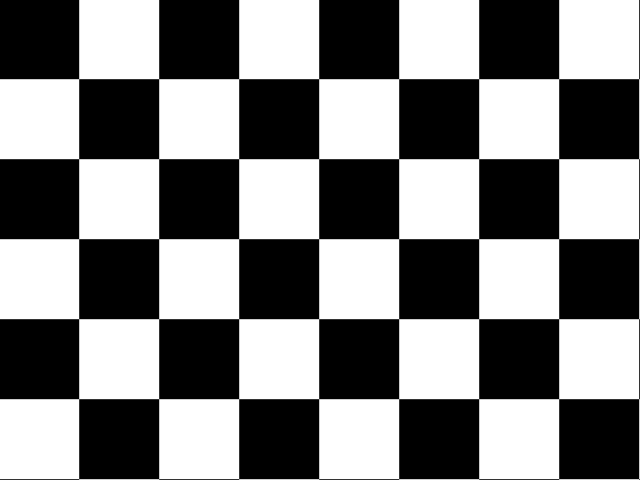
Write a Shadertoy shader that draws this pattern.

```glsl
#define CHECKS vec2(8.0, 6.0)        // squares across and down, both even so it tiles
#define OFFSET vec2(0.01, -0.01)     // shift of the grid, in squares
#define DARK   vec3(0.0)
#define LIGHT  vec3(1.0)

// Signed distance to the nearest grid line on each axis, positive in even squares
vec2 stripeDistance(vec2 p) {
    return abs(fract(0.5 * p - 0.25) * 2.0 - 1.0) - 0.5;
}

void mainImage(out vec4 fragColor, in vec2 fragCoord) {
    vec2 pixelSize = CHECKS / iResolution.xy;
    vec2 p = fragCoord * pixelSize + OFFSET;

    // Stripes of -1 and +1, with edges ramped over one pixel
    vec2 stripes = clamp(2.0 * stripeDistance(p) / pixelSize, -1.0, 1.0);

    // The product of both stripe directions gives the checks
    float check = 0.5 + 0.5 * stripes.x * stripes.y;
    fragColor = vec4(mix(DARK, LIGHT, check), 1.0);
}
```
